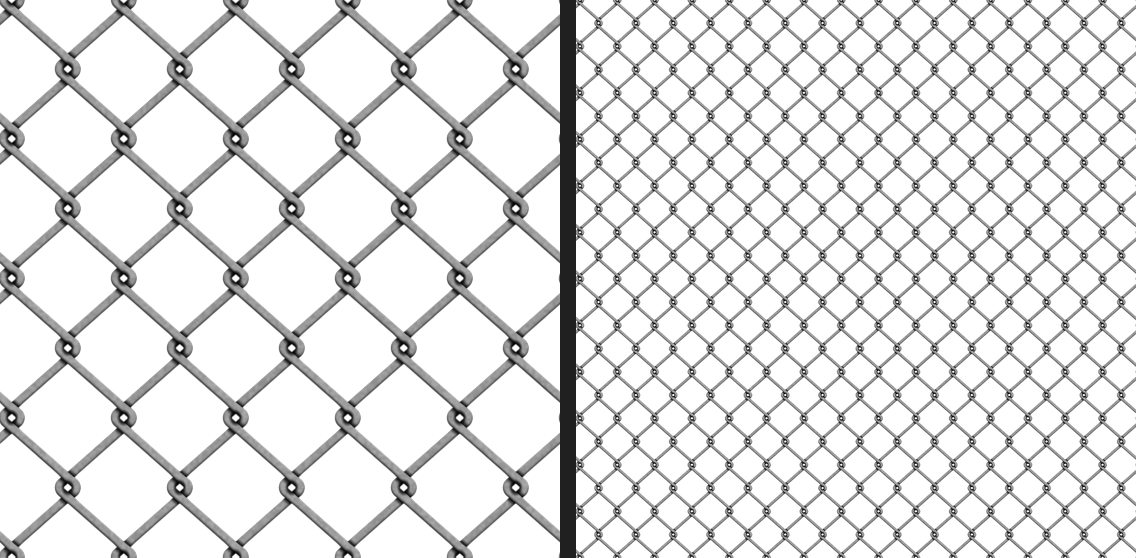
Left, the tile; right, the same tile 3 across and 3 down.
Write a Shadertoy shader that draws this pattern.

```glsl
// Chain-link fence: 5 x 4 staggered cells of zigzag wire that hook at each knot.
// Every knot is two rounded corners facing each other, shaded as round tubes,
// with contact shadows where one wire passes behind the other.

float hash(ivec2 c) {
    uint h = uint(c.x) * 1597u + uint(c.y) * 51749u + 977u;
    h = (h ^ (h >> 15)) * 747796405u;
    h = (h ^ (h >> 13)) * 277803737u;
    return float((h ^ (h >> 16)) & 65535u) / 65535.0;
}

// Value noise that wraps after `period` grid steps
float wrapNoise(vec2 uv, int period) {
    vec2 g = uv * float(period);
    ivec2 i = ivec2(floor(g));
    vec2 f = smoothstep(0.0, 1.0, fract(g));
    ivec2 i0 = (i + period) % period;
    ivec2 i1 = (i0 + 1) % period;
    return mix(mix(hash(i0), hash(ivec2(i1.x, i0.y)), f.x),
               mix(hash(ivec2(i0.x, i1.y)), hash(i1), f.x), f.y);
}

// Rounded corner pointing right: outward normal in xy, signed centreline distance in z
vec3 wireBend(vec2 p) {
    vec2 q = vec2(p.x - 0.0185, abs(p.y));
    vec2 n = vec2(0.661, 0.751);
    bool onArc = dot(q, vec2(-n.y, n.x)) < 0.0;
    float d = (onArc ? length(q) : dot(q, n)) - 0.056;
    if (onArc) n = q / max(length(q), 1e-4);
    return vec3(n.x, n.y * sign(p.y), d);
}

// Grey of a round tube lit from above
float tubeTone(vec3 wire, float radius) {
    float v = clamp(wire.z / radius, -1.0, 1.0);
    vec3 normal = vec3(wire.xy * v, sqrt(1.0 - v * v));
    float lit = dot(normal, normalize(vec3(0.12, 0.45, 0.9)));
    return 0.15 + 0.47 * smoothstep(-0.1, 0.85, lit);
}

void mainImage(out vec4 fragColor, in vec2 fragCoord) {
    vec2 uv = fragCoord / iResolution.xy;

    // Staggered lattice: pick the diamond cell around the nearest knot
    vec2 cell = uv * vec2(5.0, 4.0) - vec2(0.605, 0.505);
    vec2 p = fract(cell + 0.5) - 0.5;
    if (abs(p.x) + abs(p.y) > 0.5) p = fract(cell) - 0.5;
    p.y *= 1.245;

    // Two interlocked bends; the falling strand is always in front
    vec3 rightBend = wireBend(p);
    vec3 leftBend = wireBend(vec2(-p.x, p.y));
    leftBend.x = -leftBend.x;
    vec3 front = p.y > 0.0 ? rightBend : leftBend;
    vec3 back = p.y > 0.0 ? leftBend : rightBend;

    // Wire swells slightly in the knot
    float knot = length(p);
    float radius = mix(0.041, 0.036, smoothstep(0.08, 0.17, knot));
    float aa = 5.0 / iResolution.x;
    float frontMask = smoothstep(aa, -aa, abs(front.z) - radius);
    float backMask = smoothstep(aa, -aa, abs(back.z) - radius);

    // Contact shadow on the rear strand, dark rim around the knot's eye
    float contact = smoothstep(radius - 0.005, radius + 0.05, abs(front.z));
    float eye = mix(0.15, 1.0, smoothstep(0.03, 0.068, length(p * vec2(1.0, 0.8))));
    float grain = 0.92 + 0.16 * wrapNoise(uv, 190);
    float frontTone = tubeTone(front, radius) * eye * grain;
    float backTone = tubeTone(back, radius) * 0.96 * mix(0.08, 1.0, contact) * eye * grain;

    float grey = mix(1.0, backTone, backMask);
    grey = mix(grey, frontTone, frontMask);
    fragColor = vec4(vec3(grey), 1.0);
}
```
